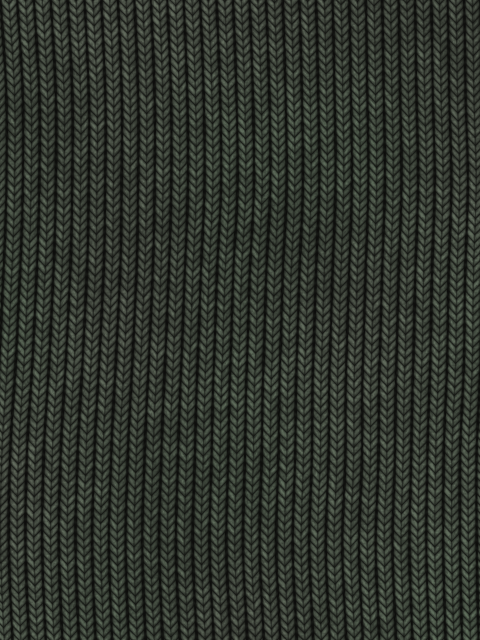
Write a Shadertoy shader that draws this texture.

```glsl
#define RIBS 29.0
#define ROWS 78.0
#define SLANT 2.1
#define LEG_CENTER 0.19
#define LEG_HALF 0.25
#define SWAY 0.011
#define FLECK 0.34
#define STITCH_VARIATION 0.22
#define SAMPLES 3
#define SHADOW vec3(0.050, 0.052, 0.045)
#define WOOL vec3(0.335, 0.375, 0.320)

const float PI = 3.14159265;

float hash(vec2 p) {
    vec3 q = fract(vec3(p.xyx) * 0.1031);
    q += dot(q, q.yzx + 33.33);
    return fract((q.x + q.y) * q.z);
}

float noise(vec2 p) {
    vec2 cell = floor(p);
    vec2 f = fract(p);
    f = f * f * (3.0 - 2.0 * f);
    float low = mix(hash(cell), hash(cell + vec2(1, 0)), f.x);
    float high = mix(hash(cell + vec2(0, 1)), hash(cell + vec2(1, 1)), f.x);
    return mix(low, high, f.y);
}

// Gentle lean of the ribs and sag of the rows
vec2 drape(vec2 p) {
    float lean = sin((p.y - 0.47) * 5.6) * mix(1.3, 0.6, p.x);
    float wobble = noise(p * vec2(4.0, 7.0) + 11.0) - 0.5;
    float sag = 0.006 * sin(p.x * 5.0 + p.y * 3.0);
    return p + vec2(-SWAY * lean + 0.006 * wobble, sag);
}

vec3 knit(vec2 p) {
    vec2 q = drape(p);
    float column = floor(q.x * RIBS);
    float u = fract(q.x * RIBS) - 0.5;
    float side = u < 0.0 ? -1.0 : 1.0;
    float a = abs(u);

    // Slanted legs, mirrored about the middle of each rib
    float row = q.y * ROWS + 0.6 * hash(vec2(column, 3.0));
    float v = row - SLANT * a;
    float f = fract(v);
    float rnd = hash(vec2(column * 2.0 + side, floor(v)) + 70.0);
    float across = (a - LEG_CENTER - 0.03 * (rnd - 0.5)) / LEG_HALF;
    float width = sqrt(max(0.0, 1.0 - across * across));
    float body = width * pow(max(sin(PI * f), 0.0), 0.65);
    float crease = mix(0.6, 1.0, smoothstep(0.0, 0.07, a));

    // Light from the upper left
    float light = 0.95 + 0.22 * (f - 0.5) - 0.07 * side;
    light *= 1.0 + STITCH_VARIATION * (rnd - 0.5);
    float tone = body * crease * light;

    // Dim purl loops in the furrow between ribs
    float furrow = smoothstep(0.36, 0.48, a);
    tone += furrow * 0.13 * pow(0.5 + 0.5 * sin(2.0 * PI * row), 2.0);

    // Heathered fibres following the yarn
    float fibre = noise(vec2(q.x * RIBS * 9.0, v * 4.0) + side * 40.0);
    float grain = noise(q * vec2(RIBS, ROWS) * vec2(13.0, 6.0) + 200.0);
    tone *= 1.0 + FLECK * (fibre + grain - 1.0);

    // Broad folds and uneven dye
    float fold = noise(p * vec2(3.0, 5.0) + 5.0) - 0.5;
    tone *= 0.96 + 0.22 * fold;
    vec3 color = mix(SHADOW, WOOL, clamp(tone, 0.0, 1.15));
    float tint = noise(p * vec2(4.0, 4.0) + 31.0) - 0.5;
    return color * (1.0 + tint * vec3(-0.05, 0.04, -0.02));
}

void mainImage(out vec4 fragColor, in vec2 fragCoord) {
    vec3 sum = vec3(0.0);
    for (int j = 0; j < SAMPLES; j++) {
        for (int i = 0; i < SAMPLES; i++) {
            vec2 offset = (vec2(i, j) + 0.5) / float(SAMPLES) - 0.5;
            sum += knit((fragCoord + offset) / iResolution.xy);
        }
    }
    fragColor = vec4(sum / float(SAMPLES * SAMPLES), 1.0);
}
```
